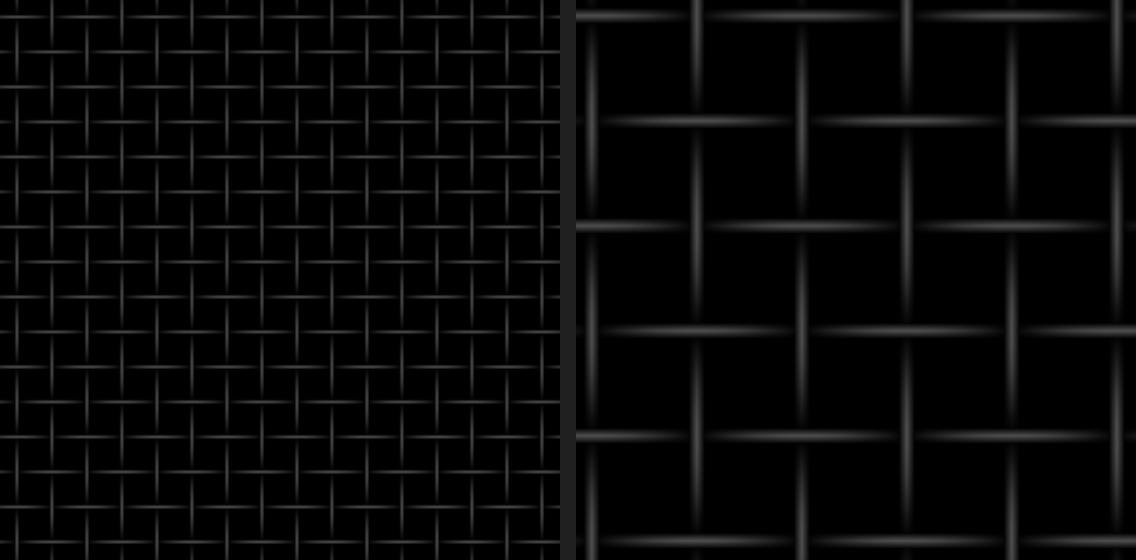
Left, the full canvas; right, a detail of the centre.
This pattern is drawn by a Shadertoy shader. Its source:

```glsl
const float REPEATS = 16.0;                       // wires across and down, even so the weave wraps
const vec2 WIRE_OFFSET = vec2(0.484, 0.516);      // first wire position, in cells
const float WIRE_HALF_WIDTH = 0.075;              // in cells
const float HORIZONTAL_FADE = 1.0;                // higher fades sooner towards the dips
const float VERTICAL_FADE = 1.2;
const vec3 BACKGROUND = vec3(0.0);
const vec3 WIRE_COLOR = vec3(0.31);
const float HALF_PI = 1.5707963;

// Soft ridge across a wire, widened and dimmed when thinner than a pixel
float ridge(float distanceToWire, float pixel) {
    float reach = max(WIRE_HALF_WIDTH, pixel);
    return max(0.0, 1.0 - distanceToWire / reach) * WIRE_HALF_WIDTH / reach;
}

// Brightness along a wire: bright where it passes over, dark where it dips under
float weave(float along, float parity, float fade) {
    return pow(abs(cos(HALF_PI * (along + parity))), fade);
}

void mainImage(out vec4 fragColor, in vec2 fragCoord) {
    vec2 grid = REPEATS * fragCoord / iResolution.xy - WIRE_OFFSET;
    vec2 pixel = REPEATS / iResolution.xy;

    // Nearest wire in each direction
    vec2 wire = floor(grid + 0.5);
    vec2 wireDistance = abs(grid - wire);
    vec2 parity = mod(wire, 2.0);

    // Neighbouring crossings alternate which wire lies on top
    float horizontal = ridge(wireDistance.y, pixel.y)
                     * weave(grid.x, parity.y + 1.0, HORIZONTAL_FADE);
    float vertical = ridge(wireDistance.x, pixel.x)
                   * weave(grid.y, parity.x, VERTICAL_FADE);

    fragColor = vec4(mix(BACKGROUND, WIRE_COLOR, max(horizontal, vertical)), 1.0);
}
```
